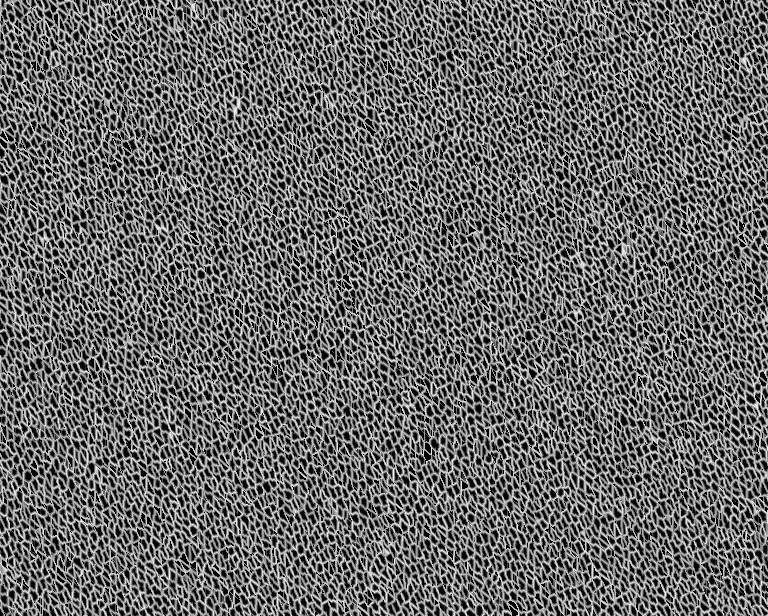
Reproduce this texture procedurally as a WebGL 2 fragment shader.

```glsl
#version 300 es
precision highp float;

#define COLUMNS 105.0         // cells across the canvas width
#define ROWS 88.0             // cells per canvas width, upwards
#define SHEAR 0.8             // downward slant of the rows
#define JITTER 0.85           // irregularity of the cell centres
#define METRIC vec2(1.1, 0.9) // weights of the angular distance
#define ROUNDNESS 0.2         // share of round distance in the metric
#define STRAND 0.0029         // reach of a strand from its axis
#define GROUND 0.025          // darkest grey
#define PEAK 0.9              // brightest grey

uniform vec2 u_resolution;
out vec4 fragColor;

vec2 hash2(vec2 cell) {
    vec3 q = fract(vec3(cell.xyx) * vec3(0.1031, 0.1030, 0.0973));
    q += dot(q, q.yzx + 33.33);
    return fract((q.xx + q.yz) * q.zy);
}

// Gradient of the cell metric, in grid units
vec2 metricGradient(vec2 d) {
    return METRIC * sign(d) + ROUNDNESS * d / max(length(d), 1e-4);
}

// x: distance to the nearest cell border in canvas widths, y: border tint
vec2 cellBorder(vec2 uv) {
    vec2 p = vec2(uv.x * COLUMNS, (uv.y + SHEAR * uv.x) * ROWS);
    vec2 base = floor(p);
    float nearest = 1e3, second = 1e3;
    vec2 toNearest = vec2(0.0), toSecond = vec2(0.0);
    vec2 nearestCell = base, secondCell = base;

    for (int j = -2; j <= 2; j++) {
        for (int i = -2; i <= 2; i++) {
            vec2 cell = base + vec2(i, j);
            vec2 d = p - cell - 0.5 - JITTER * (hash2(cell) - 0.5);
            float dist = dot(abs(d), METRIC) + ROUNDNESS * length(d);
            if (dist < nearest) {
                second = nearest;
                toSecond = toNearest;
                secondCell = nearestCell;
                nearest = dist;
                toNearest = d;
                nearestCell = cell;
            } else if (dist < second) {
                second = dist;
                toSecond = d;
                secondCell = cell;
            }
        }
    }

    // Convert the metric gap to a true distance through the sheared grid
    vec2 g = metricGradient(toSecond) - metricGradient(toNearest);
    vec2 slope = vec2(COLUMNS * g.x + SHEAR * ROWS * g.y, ROWS * g.y);
    float gap = (second - nearest) / max(length(slope), 0.6 * ROWS);
    return vec2(gap, hash2(nearestCell + secondCell + 7.0).x);
}

void main() {
    vec2 uv = gl_FragCoord.xy / u_resolution.x;
    vec2 border = cellBorder(uv);

    // Bright strands fading into the dark cells
    float reach = max(STRAND, 1.2 / u_resolution.x);
    float strand = clamp(1.0 - border.x / reach, 0.0, 1.0);
    float grey = mix(GROUND, PEAK, strand * mix(0.78, 1.08, border.y));
    fragColor = vec4(vec3(grey), 1.0);
}
```
